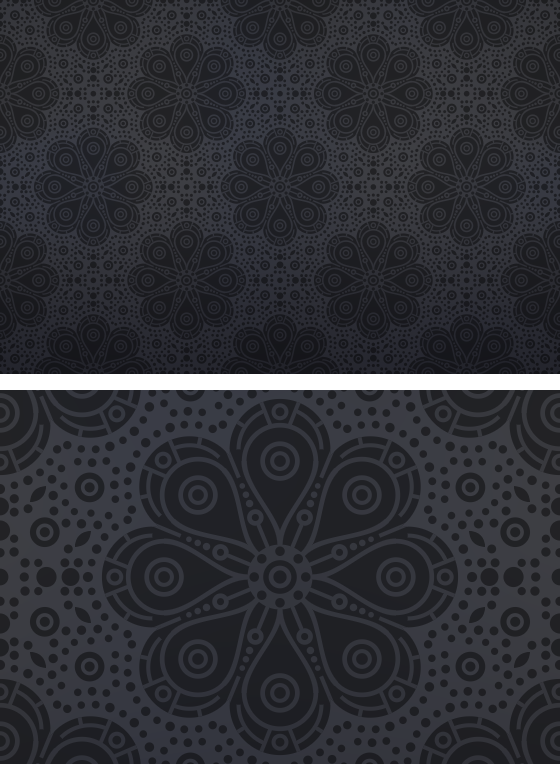
Top: the whole. Bottom: its middle third, enlarged.
This pattern is drawn by a WebGL 1 fragment shader. Its source:

```glsl
precision highp float;
// Dark damask of staggered eight-petal flowers set among dots and rings.
uniform vec2 u_resolution;

const float TILES_ACROSS = 3.0;
const float SECTOR = 0.78539816;       // angle of one petal
const float LINE = 0.0042;             // half width of the light lines
const float FINE_LINE = 0.0036;
const float HUB = 0.058;
const float EYE_Y = 0.207;             // petal eye, measured from the hub
const float TEAR_R = 0.064;
const float LOBE_Y = 0.228;            // centre and radius of the outer lobe
const float LOBE_R = 0.090;
const float ROW_PITCH = 0.0235;        // spacing of the filler dots
const float INK = 0.55;
const float LINE_LIGHT = 0.92;
const vec3 SLATE = vec3(0.230, 0.240, 0.278);
const vec3 GREY = vec3(0.240, 0.243, 0.262);
const vec3 DUSK = vec3(0.156, 0.160, 0.196);

float hash(vec2 p) {
  vec3 h = fract(vec3(p.xyx) * 0.1031);
  h += dot(h, h.yzx + 33.33);
  return fract((h.x + h.y) * h.z);
}

float noise(vec2 p) {
  vec2 i = floor(p), f = fract(p);
  f = f * f * (3.0 - 2.0 * f);
  return mix(mix(hash(i), hash(i + vec2(1.0, 0.0)), f.x),
             mix(hash(i + vec2(0.0, 1.0)), hash(i + 1.0), f.x), f.y);
}

float disc(vec2 p, float r) { return length(p) - r; }
float ring(vec2 p, float r, float halfWidth) { return abs(length(p) - r) - halfWidth; }
vec2 polar(float a, float r) { return r * vec2(sin(a), cos(a)); }

// Ringed dot
float target(vec2 p) { return min(disc(p, 0.009), ring(p, 0.021, 0.0055)); }

// Dots, rings and leaves around the gap between four flowers
float gapMotif(vec2 q) {
  q = abs(q);
  vec2 v = abs(vec2(max(q.x, q.y) - 0.5, min(q.x, q.y)));
  v = vec2(max(v.x, v.y), min(v.x, v.y));
  float d = disc(v, 0.015);
  d = min(d, disc(v - vec2(0.083, 0.0), 0.018));
  d = min(d, disc(v - vec2(0.126, 0.0), 0.016));
  d = min(d, disc(v - vec2(0.157, 0.0), 0.009));
  d = min(d, target(v - vec2(0.08)));
  d = min(d, target(v - vec2(0.16)));
  vec2 leaf = v - vec2(0.148, 0.068);
  leaf = 0.7071 * vec2(leaf.x + leaf.y, leaf.x - leaf.y);
  return min(d, abs(leaf.y) + 22.0 * leaf.x * leaf.x - 0.009);
}

// Small dots in rows that follow the lobe; s is in petal space
float fillerDots(vec2 s, float turn) {
  vec2 o = s - vec2(0.0, LOBE_Y);
  float row = max(1.0, floor((length(o) - LOBE_R) / ROW_PITCH + 0.5));
  float radius = LOBE_R + (row - 0.1) * ROW_PITCH;
  float stepAngle = 8.0 * SECTOR / floor(8.0 * SECTOR * radius / 0.025);
  float index = floor(atan(o.x, o.y) / stepAngle + 0.5);
  vec2 c = vec2(0.0, LOBE_Y) + polar(index * stepAngle, radius);
  vec2 q = polar(atan(c.x, c.y) + turn, length(c));
  bool blocked = abs(c.x) > 0.4142 * c.y - 0.008
              || abs(q.x) + abs(q.y) > 0.491 || gapMotif(q) < 0.010;
  float size = 0.0064 + 0.0022 * hash(vec2(row, abs(index)));
  return blocked ? 1.0 : disc(s - c, size);
}

// Light lines engraved in one petal
float petalLines(vec2 s) {
  vec2 m = vec2(abs(s.x), s.y);
  vec2 eye = m - vec2(0.0, EYE_Y);
  float tear = eye.y > 0.0 ? disc(eye, TEAR_R)
             : (m.x - TEAR_R * smoothstep(HUB, EYE_Y, m.y)) / 1.15;
  float d = abs(tear) - LINE;
  d = min(d, min(ring(eye, 0.031, LINE), ring(eye, 0.014, FINE_LINE)));

  // Cap: side arc, radial cuts and a ringed tip
  vec2 o = m - vec2(0.0, LOBE_Y);
  float a = atan(o.x, o.y);
  float cap = max(ring(o, 0.074, FINE_LINE), 0.38 - a);
  cap = min(cap, abs(dot(o, vec2(0.929, -0.371))) - FINE_LINE);
  cap = min(cap, max(abs(dot(o, vec2(0.540, -0.841))) - FINE_LINE, 0.074 - length(o)));
  d = min(d, max(max(cap, -tear), -o.y));
  d = min(d, ring(m - vec2(0.0, 0.295), 0.0115, FINE_LINE));

  // Between petals: seam, stemmed ring and tapering beads
  vec2 axis = polar(0.5 * SECTOR, 1.0);
  vec2 e = vec2(m.y * axis.x - m.x * axis.y, dot(m, axis));
  d = min(d, max(abs(e.x) - FINE_LINE, 0.192 - e.y));
  d = min(d, max(abs(e.x) - FINE_LINE, e.y - 0.103));
  d = min(d, ring(e - vec2(0.0, 0.115), 0.0105, LINE));
  for (int i = 0; i < 3; i++) {
    float k = float(i);
    d = min(d, disc(e - vec2(0.0, 0.142 + 0.017 * k), 0.0066 - 0.0008 * k));
  }
  return d;
}

void main() {
  vec2 uv = gl_FragCoord.xy / u_resolution;
  float pixel = TILES_ACROSS / u_resolution.x;
  vec2 p = (gl_FragCoord.xy - 0.5 * u_resolution) * pixel;

  // Nearest flower of the staggered lattice, then its nearest petal
  vec2 q = p - floor(p + 0.5) + 1e-5;
  if (abs(q.x) + abs(q.y) > 0.5) q -= 0.5 * sign(q);
  float angle = atan(q.x, q.y);
  float turn = floor(angle / SECTOR + 0.5) * SECTOR;
  vec2 s = polar(angle - turn, length(q));

  float flower = min(disc(s - vec2(0.0, LOBE_Y), LOBE_R), disc(q, 0.222));
  float dark = min(flower, min(gapMotif(q), fillerDots(s, turn)));
  float hubInk = min(disc(q, 0.030), disc(s - vec2(0.0, 0.046), 0.0085));
  hubInk = max(hubInk, -ring(q, 0.016, LINE));
  float lines = min(petalLines(s), disc(q, HUB));
  lines = max(max(lines, -hubInk), flower);

  // Soft uneven light, falling off towards the bottom and corners
  vec3 color = mix(SLATE, GREY, smoothstep(0.2, 0.8, noise(uv * vec2(7.0, 4.0) + 3.0)));
  color = mix(DUSK, color, smoothstep(-0.08, 0.60, uv.y));
  vec2 c = uv - 0.5;
  color *= 1.04 - 0.36 * dot(c, c) - 0.06 * exp(-40.0 * c.x * c.x);

  float ink = clamp(0.5 - dark / pixel, 0.0, 1.0);
  float light = clamp(0.5 - lines / pixel, 0.0, 1.0);
  gl_FragColor = vec4(color * mix(1.0, mix(INK, LINE_LIGHT, light), ink), 1.0);
}
```
